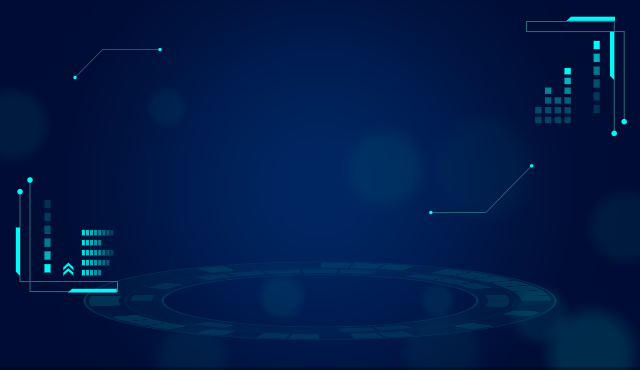
Give the GLSL for this background, as a Shadertoy shader.

```glsl
const vec2 CANVAS = vec2(768.0, 444.0);
const vec3 NAVY = vec3(0.0, 0.047, 0.20);
const vec3 ROYAL = vec3(0.0, 0.15, 0.385);
const vec3 TEAL = vec3(0.0, 0.40, 0.48);
const vec3 CYAN = vec3(0.0, 0.98, 0.98);
const vec3 WIRE = vec3(0.30, 0.72, 0.70);

float hash(vec2 p) {
    return fract(sin(dot(p, vec2(127.1, 311.7))) * 43758.5453);
}

float fill(float d, float px) {
    return clamp(0.5 - d / px, 0.0, 1.0);
}

float box(vec2 p, vec2 halfSize) {
    vec2 d = abs(p) - halfSize;
    return length(max(d, 0.0)) + min(max(d.x, d.y), 0.0);
}

float segment(vec2 p, vec2 a, vec2 b) {
    vec2 v = b - a;
    return length(p - a - v * clamp(dot(p - a, v) / dot(v, v), 0.0, 1.0));
}

float disc(vec2 p, vec2 c, float r) {
    return length(p - c) - r;
}

// Bar from lo to hi, cut diagonally by the half plane dot(p, n) > k
float cutBar(vec2 p, vec2 lo, vec2 hi, vec2 n, float k) {
    return max(box(p - 0.5 * (lo + hi), 0.5 * (hi - lo)), (k - dot(p, n)) * 0.7071);
}

float cellMask(vec2 p, vec2 origin, vec2 pitch, vec2 halfSize, float px, out vec2 id) {
    id = floor((p - origin) / pitch);
    return fill(box(p - origin - (id + 0.5) * pitch, halfSize), px);
}

float inside(float v, float lo, float hi) {
    return step(lo, v) * step(v, hi);
}

// Three point wire with a dot at each end
vec3 connector(vec3 col, vec2 p, vec2 a, vec2 b, vec2 c, float px) {
    float wire = min(segment(p, a, b), segment(p, b, c)) - 0.4;
    col = mix(col, WIRE, 0.55 * fill(wire, px));
    return mix(col, CYAN, fill(min(disc(p, a, 2.0), disc(p, c, 2.0)), px));
}

// Corner frame with its fading column of cells
vec3 bracket(vec3 col, vec2 p, float px) {
    vec2 tipA = vec2(749, 298), tipB = vec2(737, 284);
    float d = min(segment(p, tipA, vec2(749, 406)), segment(p, vec2(749, 406), vec2(632, 406)));
    d = min(d, segment(p, vec2(632, 406), vec2(632, 418)));
    d = min(d, segment(p, vec2(632, 418), vec2(737, 418)));
    d = min(d, segment(p, vec2(737, 418), tipB));
    col = mix(col, WIRE, 0.75 * fill(d - 0.45, px));
    col = mix(col, CYAN, fill(min(disc(p, tipA, 3.3), disc(p, tipB, 3.3)), px));
    vec2 id;
    float m = cellMask(p, vec2(710, 305.3), vec2(12, 15.4), vec2(3.7, 5), px, id);
    m *= inside(id.x, 0.0, 0.0) * inside(id.y, 0.0, 5.0);
    return mix(col, CYAN, m * (0.15 + 0.85 * id.y * id.y / 25.0));
}

float band(float r, float lo, float hi, float w) {
    return smoothstep(lo - w, lo + w, r) * (1.0 - smoothstep(hi - w, hi + w, r));
}

float sectors(float turn, float count, float density, float seed) {
    float f = fract(turn * count);
    float on = step(hash(vec2(floor(turn * count), seed)), density);
    return on * smoothstep(0.0, 0.08, f) * (1.0 - smoothstep(0.92, 1.0, f));
}

// Flat ring platform
float platform(vec2 p) {
    vec2 q = (p - vec2(384, 83)) / vec2(284, 47);
    float r = length(q), w = 0.6 * fwidth(r);
    float turn = atan(q.y, q.x) / 6.28318 + 0.5;
    float m = 0.09 * band(r, 0.66, 1.0, w);
    m += 0.30 * band(r, 0.85, 0.975, w) * sectors(turn, 44.0, 0.55, 3.0);
    m += 0.24 * band(r, 0.71, 0.80, w) * sectors(turn, 30.0, 0.5, 8.0);
    m += 0.30 * band(r, 0.99, 1.0, w) + 0.35 * band(r, 0.66, 0.67, w);
    m += 0.15 * band(r, 0.82, 0.826, w);
    return m * (0.8 + 0.3 * q.x * q.x);
}

void mainImage(out vec4 fragColor, in vec2 fragCoord) {
    float px = CANVAS.y / iResolution.y;
    vec2 p = fragCoord * px;
    vec2 id;

    // Backdrop glow
    vec3 col = mix(ROYAL, NAVY, smoothstep(0.0, 1.0, length(p - vec2(384, 220)) / 375.0));

    // Soft lights: centre, radius, strength
    vec4 lights[11] = vec4[11](
        vec4(15, 294, 46, 0.17), vec4(200, 315, 24, 0.13), vec4(462, 242, 50, 0.18),
        vec4(580, 242, 65, 0.09), vec4(750, 172, 46, 0.16), vec4(710, 20, 58, 0.34),
        vec4(648, 66, 36, 0.20), vec4(338, 88, 28, 0.20), vec4(525, 84, 20, 0.18),
        vec4(230, 12, 46, 0.14), vec4(530, 22, 50, 0.12));
    for (int i = 0; i < 11; i++) {
        vec4 l = lights[i];
        float glow = 1.0 - smoothstep(0.6 * l.z, 1.15 * l.z, length(p - l.xy));
        col = mix(col, TEAL, l.w * glow);
    }
    col = mix(col, TEAL, platform(p));

    // Wires and mirrored corner frames
    col = connector(col, p, vec2(90, 351), vec2(123, 384.5), vec2(192, 384.5), px);
    col = connector(col, p, vec2(517, 189), vec2(583, 189), vec2(638, 245), px);
    col = bracket(col, p, px);
    col = bracket(col, vec2(773, 512) - p, px);

    // Solid accent bars
    float bars = cutBar(p, vec2(680, 419), vec2(738, 424), vec2(1, -1), 261.0);
    bars = min(bars, cutBar(p, vec2(732, 348), vec2(737, 406), vec2(1, 1), 1085.0));
    bars = min(bars, cutBar(p, vec2(19, 113), vec2(24, 171), vec2(1, 1), 137.0));
    bars = min(bars, cutBar(p, vec2(82, 93), vec2(140, 97.5), vec2(1, -1), -11.0));
    col = mix(col, CYAN, fill(bars, px));

    // Column chart
    float heights[4] = float[4](2.0, 4.0, 3.0, 6.0);
    float m = cellMask(p, vec2(640.2, 294.2), vec2(11.7), vec2(3.8), px, id);
    m *= inside(id.x, 0.0, 3.0) * inside(id.y, 0.0, heights[int(clamp(id.x, 0.0, 3.0))] - 1.0);
    col = mix(col, CYAN, m * (0.22 + 0.78 * id.y * id.y / 25.0));

    // Row chart
    float counts[5] = float[5](5.0, 7.0, 8.0, 5.0, 8.0);
    m = cellMask(p, vec2(97.6, 110.8), vec2(4.9, 12), vec2(1.8, 3.3), px, id);
    m *= inside(id.y, 0.0, 4.0) * inside(id.x, 0.0, counts[int(clamp(id.y, 0.0, 4.0))] - 1.0);
    col = mix(col, CYAN, m * (0.9 - 0.1 * id.x));

    // Chevrons
    for (int i = 0; i < 2; i++) {
        vec2 c = vec2(abs(p.x - 82.0), p.y - 127.0 + 6.5 * float(i));
        float d = max(abs(c.y + c.x * 0.9) * 0.74 - 1.3, c.x - 6.0);
        col = mix(col, CYAN, fill(d, px));
    }

    // Dark lower rim
    col *= 1.0 - 0.3 * (1.0 - smoothstep(2.0, 5.0, p.y));
    fragColor = vec4(col, 1.0);
}
```
